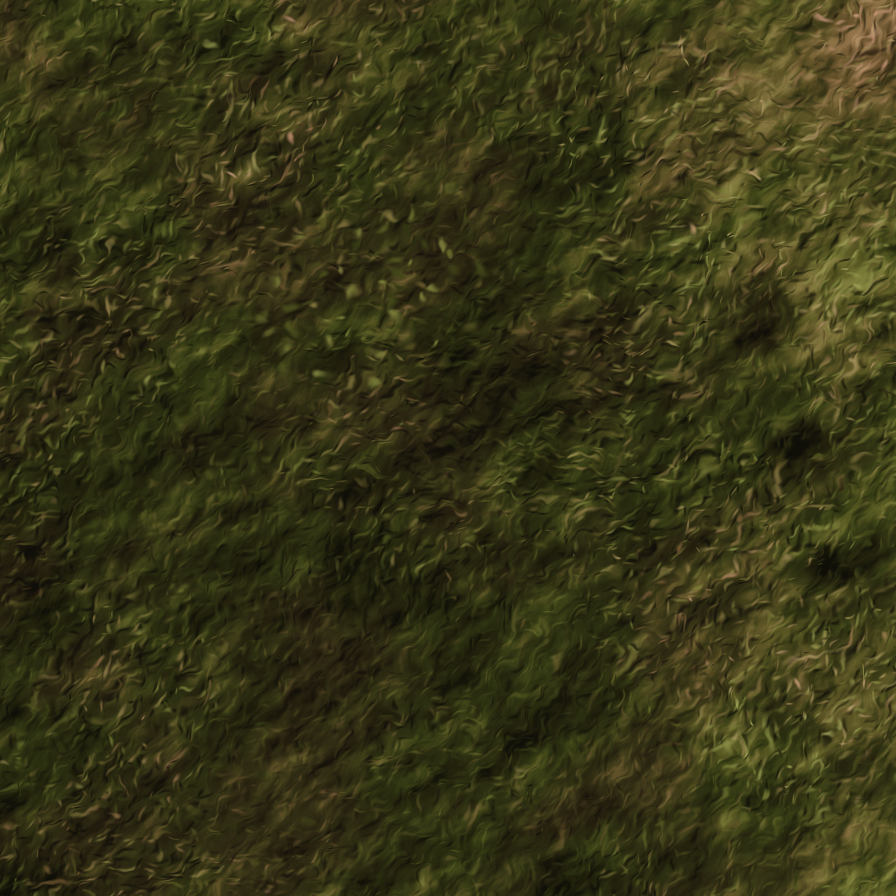
This texture is drawn by a WebGL 1 fragment shader. Its source:

```glsl
precision highp float;
// Wind-swept meadow grass in low light, with straw, a leafy patch and dark tufts.
uniform vec2 u_resolution;

const float WIND_ANGLE = 0.62;

float hash(vec2 p) {
  return fract(sin(dot(p, vec2(127.1, 311.7))) * 43758.5);
}

float noise(vec2 p) {
  vec2 i = floor(p);
  vec2 f = fract(p);
  f = f * f * (3.0 - 2.0 * f);
  return mix(mix(hash(i), hash(i + vec2(1.0, 0.0)), f.x),
             mix(hash(i + vec2(0.0, 1.0)), hash(i + vec2(1.0, 1.0)), f.x), f.y);
}

float fbm(vec2 p) {
  float sum = 0.0;
  float gain = 0.53;
  for (int i = 0; i < 4; i++) {
    sum += gain * noise(p);
    p = p * 2.03 + 17.3;
    gain *= 0.5;
  }
  return sum;
}

// Coordinates along and across a direction.
vec2 turn(vec2 p, float angle) {
  float c = cos(angle);
  float s = sin(angle);
  return vec2(c * p.x + s * p.y, c * p.y - s * p.x);
}

// Signed two-axis wobble for breaking up regular shapes.
vec2 wobble(vec2 p) {
  return vec2(noise(p), noise(p + 41.7)) - 0.5;
}

float spot(vec2 p, vec2 center, vec2 radius) {
  vec2 d = turn(p - center, WIND_ANGLE) / radius;
  return exp(-dot(d, d));
}

// Colour ramp from deep shade to sunlit straw, leaning to brown or green.
vec3 grassColor(float tone, float brown) {
  vec3 c = mix(vec3(0.06, 0.055, 0.03), vec3(0.14, 0.125, 0.05), smoothstep(-0.1, 0.22, tone));
  c = mix(c, vec3(0.18, 0.18, 0.07), smoothstep(0.18, 0.45, tone));
  c = mix(c, vec3(0.24, 0.24, 0.09), smoothstep(0.42, 0.62, tone));
  c = mix(c, vec3(0.36, 0.33, 0.14), smoothstep(0.58, 0.82, tone));
  c = mix(c, vec3(0.52, 0.47, 0.24), smoothstep(0.8, 1.1, tone));
  c = mix(c, vec3(0.68, 0.62, 0.38), smoothstep(1.1, 1.5, tone));
  return c * mix(vec3(0.91, 1.04, 0.9), vec3(1.12, 0.92, 1.22), brown);
}

// Broad light: dim on the left and in the middle, warm along the right edge.
float lightField(vec2 p) {
  vec2 along = turn(p, WIND_ANGLE);
  float light = 0.35 + 0.34 * (fbm(along * vec2(4.0, 7.0) + 3.0) - 0.5);
  light += 0.32 * (noise(along * vec2(17.0, 30.0)) - 0.5);
  float slope = p.x + 0.1 * abs(p.y - 0.5) + 0.15 * (noise(p * 5.0) - 0.5);
  light += 0.36 * smoothstep(0.68, 1.03, slope);
  light += 0.13 * smoothstep(0.4, 0.9, p.y);
  vec2 ragged = p + 0.03 * wobble(p * 35.0);
  light -= 0.2 * spot(ragged, vec2(0.58, 0.57), vec2(0.07, 0.03));
  for (int i = 0; i < 3; i++) {
    vec2 center = vec2(0.85, 0.63) + float(i) * vec2(0.04, -0.13);
    light -= 0.65 * spot(ragged, center, vec2(0.045, 0.02));
  }
  return light;
}

// One layer of scattered strokes; size is half length and half width in cells.
vec3 strokes(vec3 under, vec2 p, float scale, float seed, vec2 size, float density,
             float opacity, float angle, float spread, float tone, float contrast, float brown) {
  vec2 q = p * scale + seed * 7.31;
  vec2 cell = floor(q);
  vec3 color = under;
  for (int y = -1; y <= 1; y++) {
    for (int x = -1; x <= 1; x++) {
      vec2 id = cell + vec2(float(x), float(y));
      vec2 center = id + vec2(hash(id + seed), hash(id + seed + 31.7));
      float pick = hash(id + seed + 57.1);
      float shade = hash(id + seed + 83.9);
      float lean = hash(id + seed + 11.3) - 0.5;
      vec2 d = turn(q - center, angle + spread * lean);
      float r = length(d / (size * mix(0.45, 1.0, pick / density)));
      float cover = (1.0 - smoothstep(0.1, 1.0, r)) * step(pick, density);
      float hue = clamp(brown + 0.9 * (hash(id + seed + 45.2) - 0.5), 0.0, 1.0);
      color = mix(color, grassColor(tone + contrast * (shade - 0.5), hue), cover * opacity);
    }
  }
  return color;
}

void main() {
  vec2 p = gl_FragCoord.xy / u_resolution.y;
  float light = lightField(p);
  float brown = 0.1 + 0.55 * smoothstep(0.3, 0.75, fbm(turn(p, WIND_ANGLE) * vec2(9.0, 14.0) + 9.0));
  brown *= 1.0 - 0.5 * smoothstep(0.7, 1.0, p.x);
  brown = max(brown, 0.9 * spot(p, vec2(0.98, 0.95), vec2(0.14, 0.1)));
  float angle = WIND_ANGLE + 1.1 * (noise(p * 6.0 + 5.0) - 0.5);

  // Calm and busy areas differ in how strongly the blades stand out.
  float busy = smoothstep(0.28, 0.7, fbm(p * 7.0 + 21.0) + 0.15 * (p.y - 0.5));
  vec2 bent = p + 0.012 * wobble(p * 45.0) + 0.005 * wobble(p * 110.0);

  // Matted undergrowth, combed along the wind and crossed by finer fibres.
  vec2 combed = turn(p + 0.03 * wobble(p * 14.0), WIND_ANGLE);
  float mat = fbm(combed * vec2(24.0, 70.0)) - 0.5;
  float fibres = fbm(turn(bent, WIND_ANGLE + 0.35) * vec2(45.0, 130.0)) - 0.5;
  float weave = 0.6 * mat + 0.6 * fibres;
  vec3 color = grassColor(light + 1.1 * weave, brown);

  // Blades, from long and faint to short and fine, bent out of true.
  for (int i = 0; i < 6; i++) {
    float k = float(i);
    color = strokes(color, bent, 21.0 + 10.0 * k, 3.0 + k * 5.7, vec2(0.85, 0.13 + 0.025 * k),
                    0.8, 0.72, angle, 1.5, light + 0.7 * weave, mix(0.75, 1.6, busy), brown);
  }

  // Sparse bright straws and dry flecks, gathered in loose drifts.
  color = strokes(color, bent, 22.0, 61.0, vec2(0.85, 0.09), 0.16, 0.85 * busy,
                  angle + 0.1, 1.6, light + 0.5, 0.4, brown + 0.2);
  color = strokes(color, bent, 60.0, 73.0, vec2(0.6, 0.24), 0.22, busy,
                  angle, 2.4, light + 0.55, 0.6, brown + 0.1);

  // Small ragged leaves in one patch.
  float patchMask = smoothstep(0.2, 0.55, spot(p, vec2(0.42, 0.67), vec2(0.14, 0.12)));
  color = strokes(color, bent, 46.0, 91.0, vec2(0.65, 0.36), 0.8, 0.9 * patchMask,
                  0.4, 2.4, 0.75, 0.95, 0.1);

  gl_FragColor = vec4(color, 1.0);
}
```
